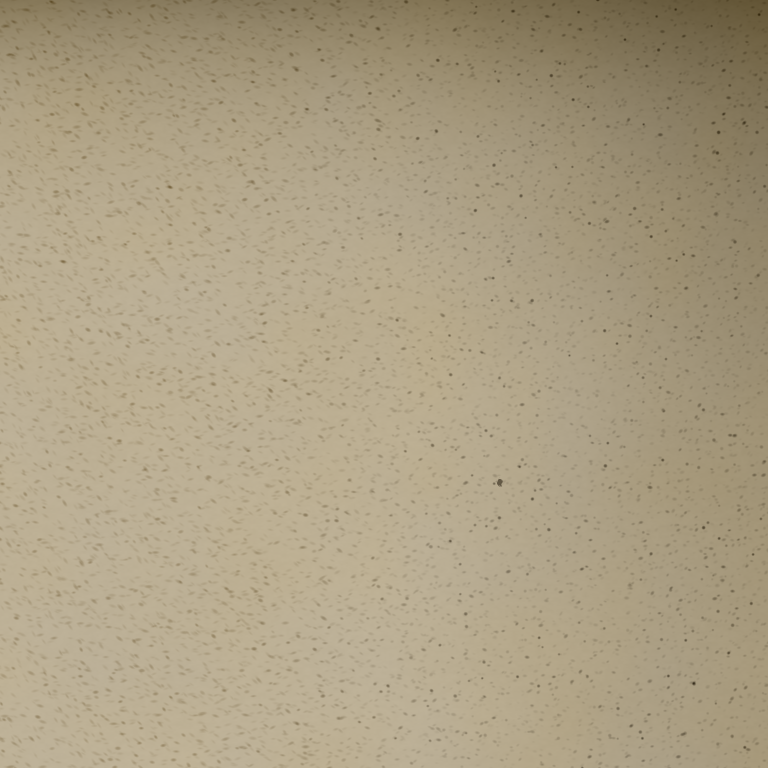
Reproduce this texture procedurally as a Shadertoy shader.

```glsl
// A beige speckled stone surface, lit unevenly with shadow along the top and right.

const vec3  BASE_COLOR    = vec3(0.745, 0.695, 0.588);
const vec3  SHADE_TINT    = vec3(1.0, 1.01, 1.05);   // shadows lose slightly more blue
const float TOP_SHADE     = 0.22;
const vec2  TOP_REACH     = vec2(0.10, 0.20);        // shadow depth at left and right
const vec2  SIDE_SHADE    = vec2(0.15, 0.09);        // strength at top and bottom
const vec3  SPECK_WARM    = vec3(0.80, 0.88, 1.00);  // light removed by brown specks
const vec3  SPECK_COOL    = vec3(1.00, 0.97, 0.88);  // light removed by grey specks
const vec2  SPECK_TILT    = vec2(-0.45, 0.40);       // mean angle at left and right
const float TILT_SPREAD   = 1.3;
const float SOFTNESS      = 0.0014;
const float MOTTLE        = 0.022;
const float GRAIN         = 0.016;
const vec2  FLAW_CENTER   = vec2(0.651, 0.372);
const float FLAW_RADIUS   = 0.0042;

uint scramble(uint n) {
    n = (n ^ (n >> 16)) * 0x7feb352du;
    n = (n ^ (n >> 15)) * 0x846ca68bu;
    return n ^ (n >> 16);
}

float hash(vec2 cell, int seed) {
    ivec2 c = ivec2(floor(cell));
    uint n = scramble(uint(c.x) + scramble(uint(c.y) + scramble(uint(seed))));
    return float(n >> 8) / 16777216.0;
}

float valueNoise(vec2 p, int seed) {
    vec2 i = floor(p), f = fract(p);
    f = f * f * (3.0 - 2.0 * f);
    vec2 e = vec2(1.0, 0.0);
    return mix(mix(hash(i, seed), hash(i + e.xy, seed), f.x),
               mix(hash(i + e.yx, seed), hash(i + e.xx, seed), f.x), f.y);
}

float softNoise(vec2 p, int seed) {
    return 0.6 * valueNoise(p, seed) + 0.4 * valueNoise(p * 2.3 + 7.0, seed + 1) - 0.5;
}

// Amount of shadow falling from the top edge and the right side
float shadow(vec2 uv) {
    float drop = 1.0 - uv.y;
    float top = TOP_SHADE * exp(-drop / mix(TOP_REACH.x, TOP_REACH.y, uv.x));
    float side = smoothstep(0.45, 1.1, uv.x) * mix(SIDE_SHADE.x, SIDE_SHADE.y, drop);
    return top + side;
}

// Strongest scattered oval speck covering p; one candidate per cell
float specks(vec2 p, float cells, float share, vec2 radii, float soft, int seed) {
    vec2 home = floor(p * cells);
    float cover = 0.0;
    for (int y = -1; y <= 1; y++)
    for (int x = -1; x <= 1; x++) {
        vec2 cell = home + vec2(x, y);
        if (hash(cell, seed) > share) continue;
        vec2 center = (cell + vec2(hash(cell, seed + 1), hash(cell, seed + 2))) / cells;
        float rightness = smoothstep(0.25, 0.7, center.x);
        float angle = mix(SPECK_TILT.x, SPECK_TILT.y, center.x)
                    + TILT_SPREAD * (hash(cell, seed + 3) - 0.5);
        float c = cos(angle), s = sin(angle);
        vec2 q = mat2(c, -s, s, c) * (p - center);
        vec2 size = radii * mix(0.65, 1.25, hash(cell, seed + 4));
        size.x *= mix(1.15, 0.72, rightness);
        float d = (length(q / size) - 1.0) * min(size.x, size.y);
        float weight = hash(cell, seed + 5);
        float strength = mix(0.35 + 0.4 * weight, 0.25 + 1.1 * pow(weight, 3.0), rightness);
        cover = max(cover, strength * (1.0 - smoothstep(-soft, soft, d)));
    }
    return cover;
}

void mainImage(out vec4 fragColor, in vec2 fragCoord) {
    vec2 uv = fragCoord / iResolution.xy;
    vec2 p = fragCoord / iResolution.y;
    float soft = max(SOFTNESS, 0.7 / iResolution.y);

    // Lit ground with broad, faint clouding and fine grain
    float light = MOTTLE * softNoise(p * vec2(4.0, 6.0), 11)
                + GRAIN * softNoise(p * vec2(130.0, 210.0), 21) - shadow(uv);
    vec3 color = BASE_COLOR + light * SHADE_TINT;
    color += vec3(-0.4, 0.0, 1.0) * 0.03 * softNoise(p * 7.0, 31);

    // Main specks, small dark dots and a pale underlayer
    float marks = 0.17 * specks(p, 62.0, 0.65, vec2(0.0031, 0.0015), soft, 41);
    marks += 0.24 * specks(p, 48.0, 0.45, vec2(0.0023, 0.0016), soft, 51);
    marks += 0.09 * specks(p, 105.0, 0.55, vec2(0.0028, 0.0013), soft, 61);
    vec3 absorb = mix(SPECK_WARM, SPECK_COOL, smoothstep(0.2, 0.7, uv.x));
    color -= marks * absorb * mix(0.65, 1.0, smoothstep(0.3, 0.7, color.r));

    // One larger ragged flaw
    vec2 toFlaw = uv - FLAW_CENTER;
    float ragged = FLAW_RADIUS * (1.0 + 1.2 * softNoise(p * 300.0, 71));
    float flaw = 1.0 - smoothstep(-soft, soft, length(toFlaw) - ragged);
    color -= 0.32 * flaw * SPECK_COOL;

    fragColor = vec4(clamp(color, 0.0, 1.0), 1.0);
}
```
